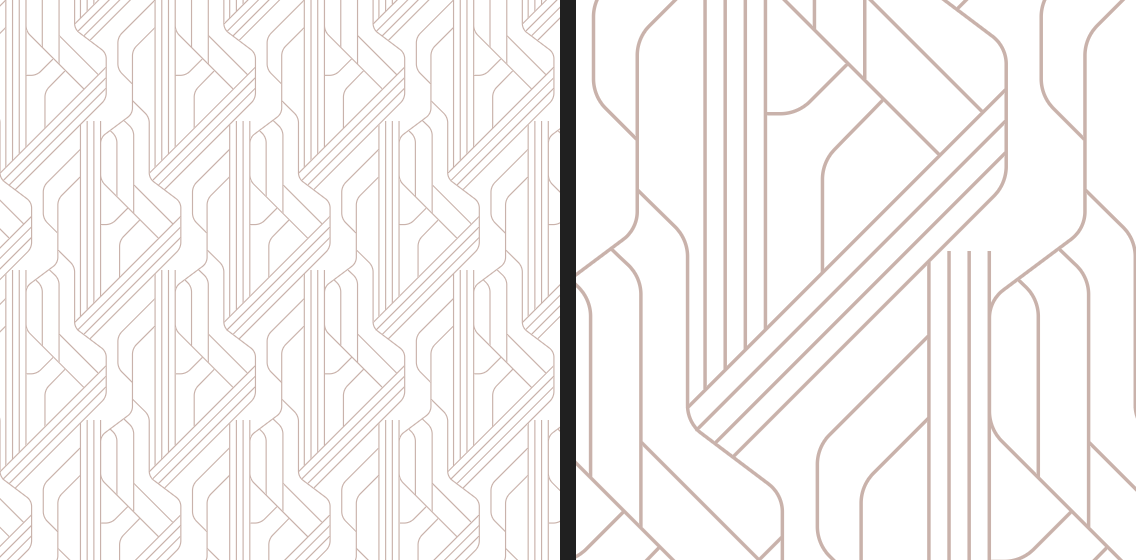
Left: the whole. Right: its middle third, enlarged.
Write a Shadertoy shader that draws this pattern.

```glsl
// Geometric line lattice: striped columns, slanted bands and rounded folds
// in thin rose-beige ink on white. One motif of segments and filleted paths
// is repeated on a half-shifted grid; its rows overlap vertically.

const float CANVAS = 1152.0;            // design units along the canvas height
const float PITCH = 307.0;              // repeat width and row height
const vec2  ORIGIN = vec2(384.0);       // motif origin, from the upper left
const float MOTIF_TOP = -135.0;         // upper limit of one motif
const float MOTIF_MID = 32.5;           // horizontal middle of one motif
const float LINE_WIDTH = 2.4;
const float FILLET = 12.0;              // tangent length of rounded corners
const float STRIPE_GAP = 13.8;
const float BAND_GAP = 21.6;
const vec3  PAPER = vec3(1.0);
const vec3  INK = vec3(0.79, 0.70, 0.67);

float segment(vec2 p, vec2 a, vec2 b) {
    vec2 pa = p - a, ba = b - a;
    return length(pa - ba * clamp(dot(pa, ba) / dot(ba, ba), 0.0, 1.0));
}

// Distance to a-b-c with the corner at b replaced by a tangent arc
float bend(vec2 p, vec2 a, vec2 b, vec2 c) {
    vec2 u = normalize(a - b), v = normalize(c - b);
    float cosHalf = sqrt(0.5 + 0.5 * dot(u, v));
    float radius = FILLET * sqrt(1.0 - cosHalf * cosHalf) / cosHalf;
    vec2 center = b + normalize(u + v) * FILLET / cosHalf;
    float d = min(segment(p, a, b + u * FILLET), segment(p, b + v * FILLET, c));
    vec2 q = p - b;
    if (max(dot(q, u), dot(q, v)) < FILLET)
        d = min(d, abs(length(p - center) - radius));
    return d;
}

// Open path with four rounded corners
float foldedPath(vec2 p, vec2 v[6]) {
    float d = min(segment(p, v[0], 0.5 * (v[0] + v[1])),
                  segment(p, 0.5 * (v[4] + v[5]), v[5]));
    for (int i = 1; i < 5; i++)
        d = min(d, bend(p, 0.5 * (v[i - 1] + v[i]), v[i], 0.5 * (v[i] + v[i + 1])));
    return d;
}

float motif(vec2 p) {
    float d = 1e4;

    // Column of vertical stripes, cut by the slanted bands
    for (int i = 0; i < 4; i++) {
        float x = 88.5 + STRIPE_GAP * float(i);
        d = min(d, segment(p, vec2(x, -39.5 - x), vec2(x, 356.0 - x)));
    }

    // Upper lines of the slanted band, ending on the folded edge
    for (int i = 0; i < 3; i++) {
        float sum = 509.5 + BAND_GAP * float(i);
        float left = max(-77.0, (sum - 655.0) / 1.754);
        d = min(d, segment(p, vec2(left, sum - left), vec2(141.5, sum - 141.5)));
    }

    // Long folds: house outline, then ribbon edge with lower band line
    d = min(d, foldedPath(p, vec2[6](
        vec2(88.5, -20.5), vec2(42, 26), vec2(42, 157),
        vec2(-23.5, 206), vec2(-23.5, 294), vec2(96, 413.5))));
    d = min(d, foldedPath(p, vec2[6](
        vec2(42, 130), vec2(76.5, 164), vec2(76.5, 290),
        vec2(141.5, 339), vec2(141.5, 433), vec2(-45.9, 620.4))));

    // Outer fold beside the column
    d = min(d, bend(p, vec2(88.5, -77), vec2(12, -0.5), vec2(12, 33)));
    d = min(d, bend(p, vec2(12, 33), vec2(12, 66), vec2(42, 96)));

    // Two nested lines inside the house, and its parallel diagonal
    d = min(d, bend(p, vec2(24, 170.5), vec2(44.5, 190), vec2(44.5, 362)));
    d = min(d, bend(p, vec2(-4, 191.5), vec2(10, 205), vec2(10, 327.5)));
    d = min(d, segment(p, vec2(44.5, 303), vec2(125.5, 384)));

    // Branches below the main diagonal
    d = min(d, bend(p, vec2(-23.5, 385), vec2(-1.5, 385), vec2(33, 350.5)));
    d = min(d, bend(p, vec2(57.5, 375), vec2(15.5, 418), vec2(15.5, 494)));
    return d;
}

void mainImage(out vec4 fragColor, in vec2 fragCoord) {
    float pixel = CANVAS / iResolution.y;
    vec2 p = vec2(fragCoord.x, iResolution.y - fragCoord.y) * pixel - ORIGIN;

    // Overlapping rows, each shifted by half a repeat
    float row = floor((p.y - MOTIF_TOP) / PITCH);
    float d = 1e4;
    for (int k = 0; k < 3; k++) {
        float r = row - float(k);
        float x = p.x - 0.5 * PITCH * r - MOTIF_MID + 0.5 * PITCH;
        vec2 q = vec2(mod(x, PITCH) - 0.5 * PITCH + MOTIF_MID, p.y - PITCH * r);
        d = min(d, motif(q));
    }

    float coverage = clamp((0.5 * LINE_WIDTH - d) / pixel + 0.5, 0.0, 1.0);
    fragColor = vec4(mix(PAPER, INK, coverage), 1.0);
}
```
